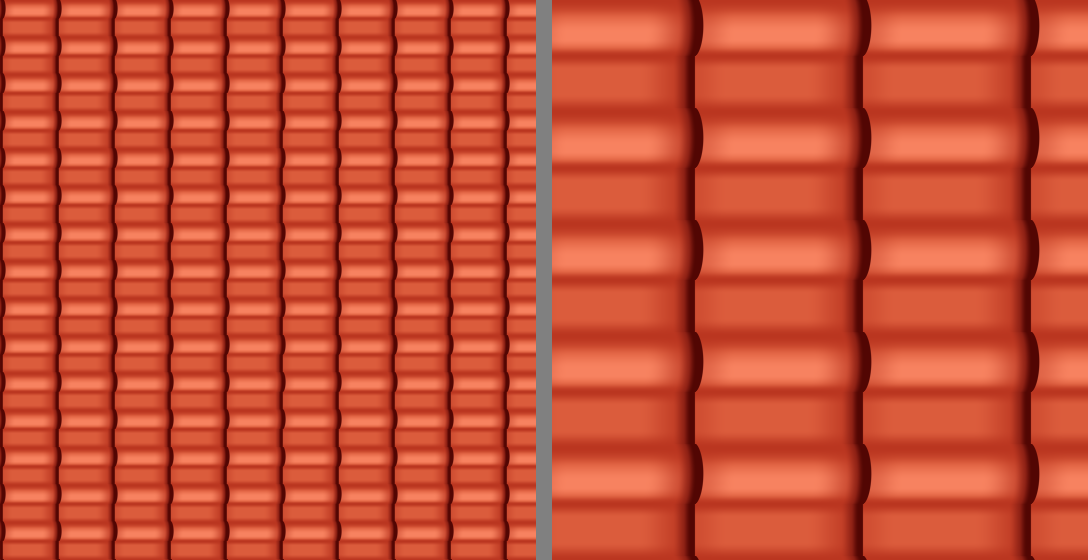
Left, the full canvas; right, a detail of the centre.
Reproduce this texture procedurally as a Shadertoy shader.

```glsl
// Clay roof: columns of interlocking tiles with rounded ridges and dark overlapping seams.

// Layout, in units of the canvas height
const float ROWS = 15.0;
const float COLUMN_WIDTH = 0.1;
const float SEAM_OFFSET = 0.0037;   // first seam from the left border
const float BULGE_DEPTH = 0.0050;   // how far a ridge pushes the seam right

// Ridge position, in fractions of a row measured downwards
const float RIDGE_END = 0.5;
const float BULGE_CENTRE = 0.23;
const float BULGE_HALF = 0.27;

// Colours
const vec3 CLAY      = vec3(0.86, 0.36, 0.235);
const vec3 HIGHLIGHT = vec3(0.97, 0.51, 0.375);
const vec3 RUST      = vec3(0.73, 0.21, 0.125);
const vec3 SHADOW    = vec3(0.52, 0.11, 0.07);
const vec3 SEAM      = vec3(0.32, 0.025, 0.012);

// Rounded outline of the ridge end, 0 on the flat part and 1 at its crown
float bulgeProfile(float row) {
    float wrapped = fract(row + 0.1) - 0.1;
    float t = (wrapped - BULGE_CENTRE) / BULGE_HALF;
    return pow(max(0.0, 1.0 - t * t), 0.6);
}

// Shading down one row: lit ridge first, then the flat pan
vec3 rowColour(float row) {
    // Ridge: slow rise to the highlight, quick fall into the crease
    float rise = smoothstep(0.0, 0.18, row);
    float glow = smoothstep(0.08, 0.29, row) * (1.0 - smoothstep(0.35, 0.47, row));
    float fall = 1.0 - smoothstep(0.41, RIDGE_END, row);
    vec3 ridge = mix(RUST, CLAY, rise * fall);
    ridge = mix(ridge, HIGHLIGHT, glow);

    // Pan: shadow under the ridge and again towards the next one
    float pan = smoothstep(RIDGE_END, 0.62, row) * (1.0 - smoothstep(0.84, 1.0, row));
    return row < RIDGE_END ? ridge : mix(RUST, CLAY, pan);
}

// Shading across one tile, from its lit left lip to the shadow on the right
vec3 shadeAcross(vec3 colour, float u, float bulge) {
    float lip = 1.0 - smoothstep(0.0, 0.20, u);
    colour = mix(colour, RUST, 0.38 * lip);
    colour = mix(colour, RUST, 0.85 * smoothstep(0.66, 0.95, u));
    float widen = 0.018 * bulge;    // the seam is thicker beside a ridge
    colour = mix(colour, SHADOW, smoothstep(0.87 - widen, 0.965 - widen, u));
    return mix(colour, SEAM, smoothstep(0.935 - widen, 0.98 - widen, u));
}

void mainImage(out vec4 fragColor, in vec2 fragCoord) {
    vec2 p = fragCoord / iResolution.y;
    float pixel = 1.0 / iResolution.y;

    // Tile coordinates: row runs downwards, u runs left to right
    float row = fract((1.0 - p.y) * ROWS);
    float bulge = bulgeProfile(row);
    float u = fract((p.x - SEAM_OFFSET - BULGE_DEPTH * bulge) / COLUMN_WIDTH);

    vec3 colour = shadeAcross(rowColour(row), u, bulge);

    // Smooth step from the seam up to the lip of the next tile
    float edge = smoothstep(0.0, 1.5 * pixel, u * COLUMN_WIDTH);
    fragColor = vec4(mix(SEAM, colour, edge), 1.0);
}
```
